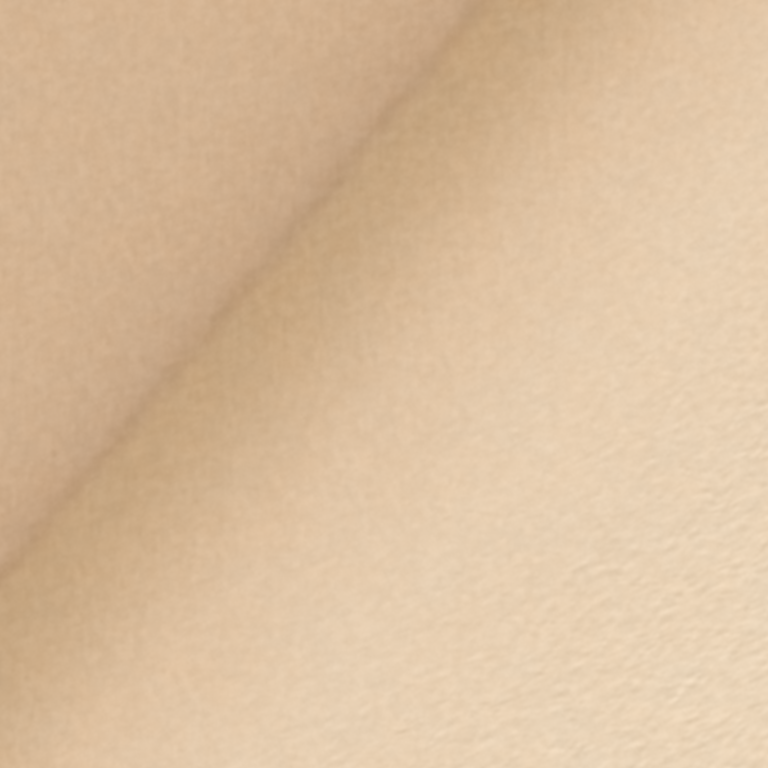
A WebGL 2 fragment shader for this texture:

```glsl
#version 300 es
precision highp float;
// Soft tan leather with a diagonal fold: blurred crease, fine grain and short wrinkles in the light.

uniform vec2 u_resolution;
out vec4 fragColor;

// Fold line: height = FOLD_START + FOLD_SLOPE * x
const float FOLD_START = 0.238;
const float FOLD_SLOPE = 1.2;
const float FOLD_WOBBLE = 0.006;
const float FOLD_BLUR = 0.026;

// Colours from the left flap across the crease to the lit side
const vec3 FLAP = vec3(0.832, 0.708, 0.578);
const vec3 FLAP_EDGE = vec3(0.755, 0.625, 0.500);
const vec3 SHADOW = vec3(0.772, 0.645, 0.497);
const vec3 HALF_LIGHT = vec3(0.872, 0.757, 0.630);
const vec3 LIGHT = vec3(0.906, 0.812, 0.698);
const vec3 BRIGHT = vec3(0.918, 0.833, 0.722);
const float FLAP_FADE = 0.085;
const float CREASE_DEPTH = 0.022;
const float CREASE_WIDTH = 0.012;

// Surface relief
const float WRINKLE_ANGLE = 0.40;
const vec2 WRINKLE_SCALE = vec2(62.0, 118.0);
const float WRINKLE_STRENGTH = 0.048;
const float GRAIN_SCALE = 105.0;
const float GRAIN_STRENGTH = 0.042;
const float FIBRE_STRENGTH = 0.014;
const float TINT_STRENGTH = 0.016;

float hash(vec2 cell) {
    vec3 p = fract(cell.xyx * vec3(0.1031, 0.1030, 0.0973));
    p += dot(p, p.yzx + 33.33);
    return fract((p.x + p.y) * p.z);
}

// Smooth value noise, centred on zero
float noise(vec2 p) {
    vec2 cell = floor(p);
    vec2 f = fract(p);
    f = f * f * (3.0 - 2.0 * f);
    float low = mix(hash(cell), hash(cell + vec2(1.0, 0.0)), f.x);
    float high = mix(hash(cell + vec2(0.0, 1.0)), hash(cell + vec2(1.0, 1.0)), f.x);
    return mix(low, high, f.y) - 0.5;
}

float fbm(vec2 p) {
    float sum = 0.0;
    float gain = 0.55;
    for (int i = 0; i < 3; i++) {
        sum += gain * noise(p);
        p = mat2(1.6, 1.2, -1.2, 1.6) * p + 17.3;
        gain *= 0.5;
    }
    return sum;
}

vec2 rotate(vec2 p, float angle) {
    float c = cos(angle);
    float s = sin(angle);
    return vec2(c * p.x + s * p.y, c * p.y - s * p.x);
}

// Height of the short, slanted wrinkles
float wrinkleHeight(vec2 uv) {
    vec2 bend = 0.007 * vec2(noise(uv * 31.0), noise(uv * 31.0 + 50.0));
    vec2 p = rotate(uv + bend, WRINKLE_ANGLE) * WRINKLE_SCALE + 200.0;
    return noise(p) + 0.4 * noise(p * 1.7 + 31.0);
}

// Base colour by signed distance from the fold, positive on the lit side
vec3 foldShade(float d) {
    vec3 flap = mix(FLAP, FLAP_EDGE, exp(-max(-d, 0.0) / FLAP_FADE));
    vec3 lit = mix(SHADOW, HALF_LIGHT, smoothstep(0.01, 0.25, d));
    lit = mix(lit, LIGHT, smoothstep(0.16, 0.46, d));
    lit = mix(lit, BRIGHT, smoothstep(0.42, 0.85, d));
    return mix(flap, lit, smoothstep(-FOLD_BLUR, FOLD_BLUR, d));
}

void main() {
    vec2 uv = gl_FragCoord.xy / u_resolution;

    // Fold and its soft dark crease, uneven along its length
    float d = (FOLD_START + FOLD_SLOPE * uv.x - uv.y) / length(vec2(FOLD_SLOPE, 1.0));
    d += FOLD_WOBBLE * noise(uv * 9.0 + 4.0) + 0.005 * noise(uv * 70.0);
    vec3 colour = foldShade(d + 0.014 * fbm(uv * 7.0 + 80.0));
    float creaseFall = (d + 0.004) / CREASE_WIDTH;
    float creaseDepth = CREASE_DEPTH * (1.0 + 0.8 * noise(uv * 24.0 + 7.0));
    colour -= creaseDepth * exp(-creaseFall * creaseFall);

    // Wrinkles lit from above, deeper toward the bright corner
    float corner = smoothstep(0.15, 0.95, d + 0.25 * (uv.x - uv.y - 0.5));
    float relief = wrinkleHeight(uv) - wrinkleHeight(uv + vec2(-0.0015, 0.0045));
    float shade = WRINKLE_STRENGTH * (0.22 + 0.78 * corner) * relief;

    // Fine grain and faint upright fibres
    shade += GRAIN_STRENGTH * fbm(rotate(uv, 0.5) * GRAIN_SCALE + 300.0);
    float fibreFade = 1.0 - smoothstep(0.1, 0.5, d);
    shade += FIBRE_STRENGTH * fibreFade * noise(uv * vec2(170.0, 45.0) + 90.0);
    colour += shade * vec3(1.0, 1.03, 1.08);

    // Patches drifting between rosy and golden
    float tint = fbm(uv * 16.0 + 140.0) + 0.5 * noise(uv * 55.0 + 20.0);
    colour += TINT_STRENGTH * tint * vec3(0.5, -0.3, -1.0);

    fragColor = vec4(clamp(colour, 0.0, 1.0), 1.0);
}
```
